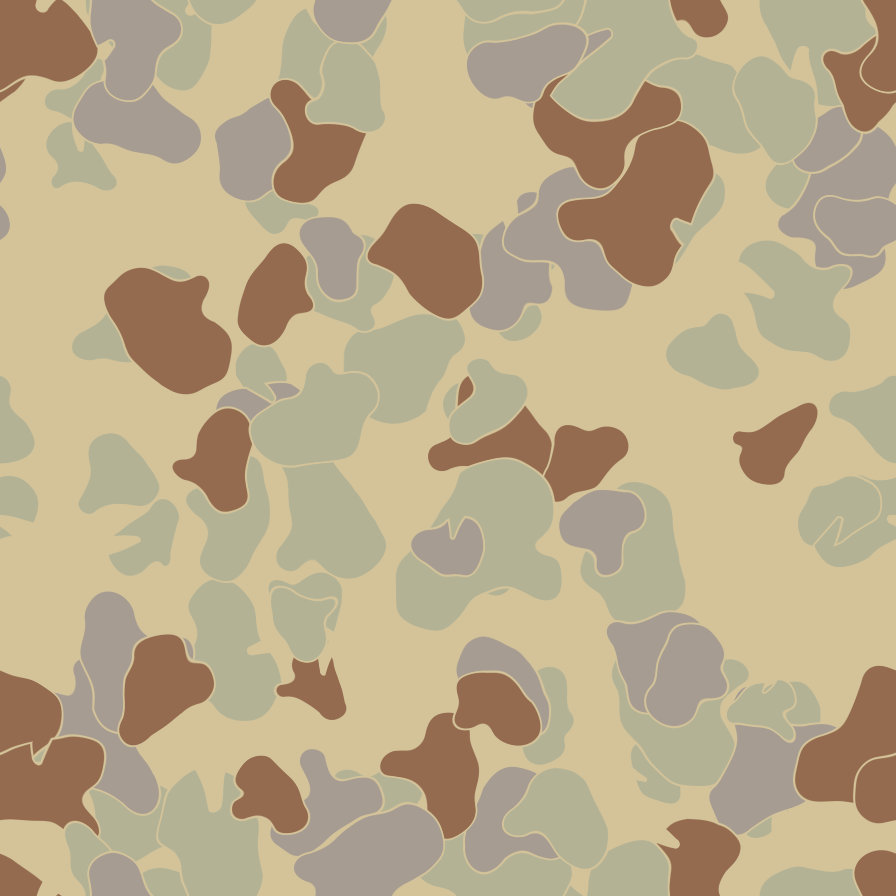
Reproduce this pattern procedurally as a Shadertoy shader.

```glsl
const vec3 SAND  = vec3(0.83, 0.765, 0.60);
const vec3 GREEN = vec3(0.706, 0.70, 0.585);
const vec3 BROWN = vec3(0.58, 0.42, 0.31);
const vec3 GREY  = vec3(0.65, 0.61, 0.57);

const float SIZE_MIN   = 0.027;  // blob scale, in canvas widths
const float SIZE_MAX   = 0.059;
const float GAP        = 0.0022; // sand rim around each blob
const float WOBBLE     = 0.0035; // bending of the outlines
const float JITTER     = 0.8;    // scatter inside a cell
const float NOTCH_RATE = 0.4;    // share of blobs with a cut

const float TAU = 6.28318;

// Three random values from a cell and a seed
vec3 hash3(vec3 p) {
    p = fract(p * vec3(0.1031, 0.1030, 0.0973));
    p += dot(p, p.yxz + 33.33);
    return fract((p.xxy + p.yxx) * p.zyx);
}

float smoothUnion(float a, float b, float k) {
    float h = max(k - abs(a - b), 0.0) / k;
    return min(a, b) - 0.25 * k * h * h;
}

// Rounded finger between two points, its radius changing along the way
float finger(vec2 p, vec2 a, vec2 b, float ra, float rb) {
    vec2 ab = b - a;
    float t = clamp(dot(p - a, ab) / dot(ab, ab), 0.0, 1.0);
    return length(p - a - ab * t) - mix(ra, rb, t);
}

vec2 heading(float angle) {
    return vec2(cos(angle), sin(angle));
}

// Blob of unit scale: a bent body, a side lobe and sometimes a notch
float blob(vec2 p, vec3 bend, vec3 reach, vec3 girth) {
    float angle = TAU * bend.x;
    float side = bend.z < 0.5 ? -1.0 : 1.0;
    vec2 head = heading(angle) * mix(0.6, 1.2, reach.x);
    vec2 tail = heading(angle + 3.14 + 1.4 * (bend.y - 0.5)) * mix(0.5, 1.3, reach.y);
    vec2 lobe = heading(angle + side * mix(0.9, 1.9, bend.y)) * mix(0.8, 1.6, reach.z);
    vec2 cut  = heading(angle - side * mix(0.4, 1.5, girth.z));

    float d = finger(p, vec2(0), head, 0.7, mix(0.6, 0.95, girth.x));
    d = smoothUnion(d, finger(p, vec2(0), tail, 0.7, mix(0.4, 0.9, girth.y)), 0.5);
    d = smoothUnion(d, finger(p, vec2(0), lobe, 0.5, mix(0.22, 0.5, girth.z)), 0.4);
    if (fract(bend.z * 7.0) < NOTCH_RATE)
        d = max(d, -finger(p, cut * 0.55, cut * 2.2, 0.12, 0.5));
    return d;
}

// Paints one wrapping grid of scattered blobs over the colour below
vec3 paintLayer(vec3 below, vec2 uv, vec3 tint, float cells, float share, float seed, float edge) {
    vec2 home = floor(uv * cells);
    for (int y = -1; y <= 1; y++)
    for (int x = -1; x <= 1; x++) {
        vec2 cell = home + vec2(x, y);
        vec3 id = vec3(mod(cell, cells), seed) + 1.0;
        vec3 place = hash3(id);
        vec3 kind = hash3(id + vec3(0, 0, 41));
        if (kind.x > share) continue;

        vec2 centre = (cell + 0.5 + JITTER * (place.xy - 0.5)) / cells;
        float size = mix(SIZE_MIN, SIZE_MAX, place.z);
        float d = size * blob((uv - centre) / size, hash3(id + vec3(0, 0, 83)),
                              hash3(id + vec3(0, 0, 127)), hash3(id + vec3(0, 0, 171)));
        below = mix(SAND, below, smoothstep(-edge, edge, d - GAP));
        below = mix(tint, below, smoothstep(-edge, edge, d));
    }
    return below;
}

void mainImage(out vec4 fragColor, in vec2 fragCoord) {
    vec2 uv = fragCoord / iResolution.xy;
    float edge = 0.7 / min(iResolution.x, iResolution.y);

    // Layered sines of whole frequencies bend the plane and still wrap
    vec2 w = TAU * uv;
    vec2 p = uv + WOBBLE * (sin(w.yx * vec2(7, 6) + 2.0 * sin(w * vec2(3, 4)))
                    + 0.4 * sin(w.yx * vec2(17, 15) + 2.0 * sin(w * vec2(8, 9))));

    // From the bottom coat to the top one
    vec3 col = SAND;
    col = paintLayer(col, p, GREEN, 6.0, 1.0, 3.0, edge);
    col = paintLayer(col, p, GREY, 5.0, 0.72, 11.0, edge);
    col = paintLayer(col, p, BROWN, 5.0, 0.86, 19.0, edge);
    col = paintLayer(col, p, GREEN, 4.0, 0.9, 27.0, edge);
    col = paintLayer(col, p, GREY, 3.0, 0.6, 35.0, edge);
    fragColor = vec4(col, 1.0);
}
```
